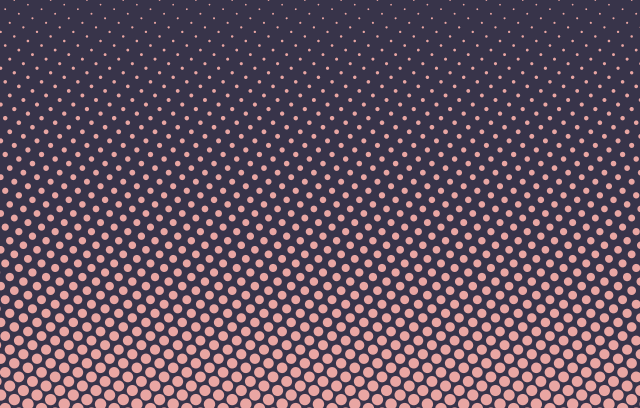
A WebGL 2 fragment shader for this pattern:

```glsl
#version 300 es
precision highp float;
// Halftone gradient: pink dots on a dark violet ground, placed on a skewed
// lattice and growing steadily from specks at the top to near contact below.
// Each pixel takes the closest dot edge among the neighbouring lattice cells.

uniform vec2 u_resolution;
out vec4 fragColor;

// Lattice basis in row units; rows lie one unit apart, y runs downward.
const mat2 LATTICE = mat2(2.0, -2.0, 1.0, 3.0);

// Height of one dot row as a share of the canvas height.
const float ROW_HEIGHT = 0.011126;

// Dot radius in row units, from the depth below the top edge (0 to 1).
float dotRadius(float depth) {
    return max(0.165 + 1.1 * depth, 0.0);
}

// Signed distance to the nearest dot edge.
float halftoneDistance(vec2 p) {
    vec2 origin = vec2(6.15, 81.03);
    vec2 cell = round(inverse(LATTICE) * (p - origin));
    float nearest = 1e3;
    for (int j = -1; j <= 1; j++) {
        for (int i = -1; i <= 1; i++) {
            vec2 center = origin + LATTICE * (cell + vec2(i, j));
            float edge = length(p - center) - dotRadius(center.y * ROW_HEIGHT);
            nearest = min(nearest, edge);
        }
    }
    return nearest;
}

void main() {
    // Row units, measured from the top left corner.
    vec2 fromTop = vec2(gl_FragCoord.x, u_resolution.y - gl_FragCoord.y);
    float unitsPerPixel = 1.0 / (u_resolution.y * ROW_HEIGHT);
    float edge = halftoneDistance(fromTop * unitsPerPixel);

    // Smooth the rim over about one pixel.
    float coverage = clamp(0.5 - edge / unitsPerPixel, 0.0, 1.0);

    vec3 ground = vec3(0.22, 0.205, 0.29);
    vec3 pink = vec3(0.915, 0.65, 0.64);
    fragColor = vec4(mix(ground, pink, coverage), 1.0);
}
```
